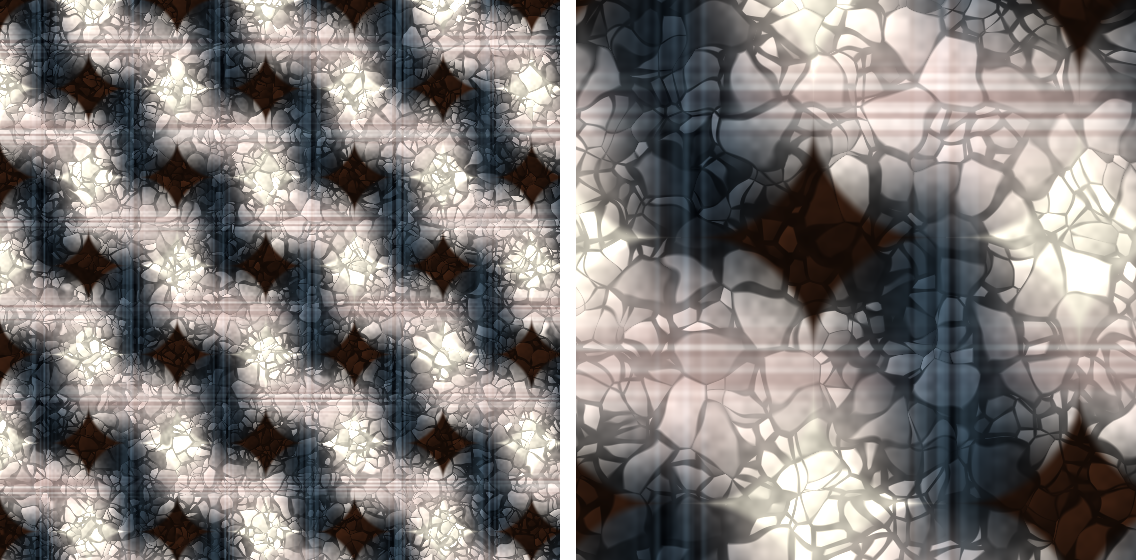
Left: the whole. Right: its middle third, enlarged.
This pattern is drawn by a three.js fragment shader. Its source:

```glsl
varying vec2 vUv;

const float CELLS = 6.32;          // star spacings across the canvas
const float DISC_RADIUS = 0.51;    // discs whose gaps form the stars
const float STAR_EDGE = 0.015;
const float HALO_FALLOFF = 10.0;
const float COARSE_STONES = 5.5;   // stones per cell
const float FINE_STONES = 10.0;
const float FINE_SHARE = 0.6;
const float STREAKS = 46.0;        // fine lines per cell
const float STREAK_WIDTH = 0.14;
const vec3 BROWN = vec3(0.13, 0.07, 0.04);
const vec3 BLUE = vec3(0.10, 0.155, 0.20);
const vec3 PINK = vec3(0.86, 0.79, 0.77);
const vec3 CREAM = vec3(1.08, 1.05, 0.97);

float hash(vec2 p) {
  return fract(sin(dot(p, vec2(127.1, 311.7))) * 43758.5453);
}

float noise(vec2 p) {
  vec2 i = floor(p);
  vec2 f = fract(p);
  f = f * f * (3.0 - 2.0 * f);
  return mix(mix(hash(i), hash(i + vec2(1.0, 0.0)), f.x),
             mix(hash(i + vec2(0.0, 1.0)), hash(i + 1.0), f.x), f.y);
}

// Voronoi stones: x = gap to the neighbouring stone, y = random id, z = tilt
vec3 stones(vec2 p) {
  vec2 base = floor(p);
  float nearest = 9.0;
  float second = 9.0;
  float id = 0.0;
  vec2 offset = vec2(0.0);
  for (int j = -1; j <= 1; j++) {
    for (int i = -1; i <= 1; i++) {
      vec2 cell = base + vec2(float(i), float(j));
      vec2 seed = cell + vec2(hash(cell), hash(cell + 37.3));
      float d = distance(p, seed);
      if (d < nearest) {
        second = nearest;
        nearest = d;
        id = hash(cell + 71.9);
        offset = p - seed;
      } else {
        second = min(second, d);
      }
    }
  }
  return vec3(second - nearest, id, -offset.x - offset.y);
}

// Brightness of a bed of loose stones, with gaps of uneven width
float gravel(vec2 p) {
  vec2 warped = p + 0.08 * vec2(noise(p * 8.0), noise(p * 8.0 + 19.0));
  vec3 large = stones(warped * COARSE_STONES);
  vec3 small = stones(warped * FINE_STONES + 5.0);
  float isFine = step(large.y, FINE_SHARE);
  float gap = mix(large.x, min(small.x, large.x * 2.0), isFine);
  float id = mix(fract(large.y * 17.0), small.y, isFine);
  float tilt = mix(large.z, small.z, isFine);
  float opening = 0.34 * noise(p * 9.0 + 7.0) - 0.09;
  float face = 0.84 + 0.32 * id + 0.14 * tilt;
  float bed = 0.66 + 0.12 * noise(p * 22.0);
  float stone = smoothstep(opening, opening + 0.13, gap);
  return mix(bed, face, stone) + 0.1 * (noise(p * 32.0) - 0.5);
}

// Fine lines gathered around the half-cell position; x = line, y = strength
vec2 streak(float across, float along, float seed) {
  float d = (fract(across) - 0.5) / STREAK_WIDTH;
  float line = noise(vec2(across * STREAKS, seed + along * 0.3));
  return vec2(smoothstep(0.1, 0.9, line) - 0.5, exp(-d * d));
}

void main() {
  vec2 p = vec2(vUv.x, 1.0 - vUv.y) * CELLS;
  float relief = gravel(p);

  // Alternating dark and bright stars in the gaps between discs
  vec2 node = floor(p + 0.5);
  vec2 local = abs(p - node);
  float bright = mod(node.x + node.y, 2.0);
  float gap = length(local - 0.5) - DISC_RADIUS;
  float star = smoothstep(-STAR_EDGE, STAR_EDGE * 2.0, gap);
  float halo = exp(-HALO_FALLOFF * dot(local, local));

  // Diagonal wave bent into light and dark staircases
  vec2 wave = cos(6.2831853 * p);
  float stair = -cos(3.1415927 * (p.x - p.y)) + 0.42 * (wave.x - wave.y);
  float light = smoothstep(-1.5, 1.25, stair + 0.5 * (relief - 0.9));

  vec3 dark = mix(BLUE, BROWN * 0.7, halo);
  vec3 color = mix(dark, mix(PINK, CREAM, halo), light);
  color = mix(color, mix(BROWN, CREAM, bright), star);

  // Fine lines run along cell borders and soften the stones there
  vec2 vertical = streak(p.x, p.y, 3.0);
  vec2 horizontal = streak(p.y, p.x, 47.0);
  vertical.y *= mix(1.0, 0.4, light) * (1.0 - star);
  horizontal.y *= mix(0.25, 1.0, light) * (1.0 - star);
  float cover = max(vertical.y, horizontal.y);

  // Stone relief, strongest in the shadows
  float depth = mix(1.2 * relief * relief, relief, light);
  color *= mix(depth, 0.93, 0.45 * cover);

  // Brushed lines: cool vertical, warm horizontal
  color += vec3(0.15, 0.20, 0.23) * vertical.x * vertical.y;
  color += vec3(0.22, 0.27, 0.27) * horizontal.x * horizontal.y;

  gl_FragColor = vec4(clamp(color, 0.0, 1.0), 1.0);
}
```
